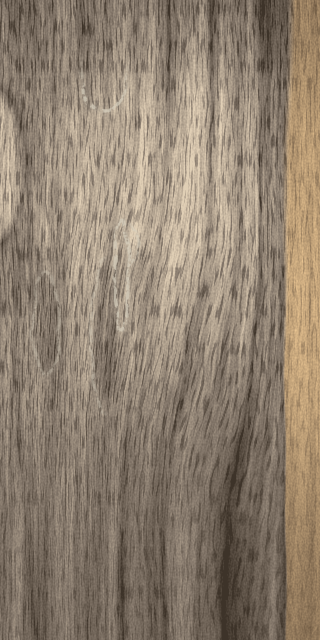
Reproduce this texture procedurally as a Shadertoy shader.

```glsl
vec2 hashGradient(vec2 cell) {
    vec3 h = fract(cell.xyx * vec3(0.1031, 0.1030, 0.0973));
    h += dot(h, h.yzx + 33.33);
    float angle = 6.2832 * fract((h.x + h.y) * h.z);
    return vec2(cos(angle), sin(angle));
}

// Gradient noise, roughly -1 to 1
float noise(vec2 p) {
    vec2 i = floor(p), f = fract(p);
    vec2 s = f * f * f * (f * (f * 6.0 - 15.0) + 10.0);
    float a = dot(hashGradient(i), f);
    float b = dot(hashGradient(i + vec2(1, 0)), f - vec2(1, 0));
    float c = dot(hashGradient(i + vec2(0, 1)), f - vec2(0, 1));
    float d = dot(hashGradient(i + vec2(1, 1)), f - vec2(1, 1));
    return 1.5 * mix(mix(a, b, s.x), mix(c, d, s.x), s.y);
}

// Horizontal grain coordinate: fibres lean left toward the bottom
float grainCoord(vec2 p) {
    float sweep = smoothstep(0.0, 0.45, p.x) * (1.0 - smoothstep(0.55, 1.05, p.x));
    float middle = mix(1.3, 0.6, p.x);
    float bend = 1.0 - smoothstep(middle - 0.65, middle + 0.65, p.y);
    float wobble = 0.010 * noise(vec2(p.x * 3.0, p.y * 2.5)) + 0.003 * noise(p * vec2(8, 7));
    return p.x + 0.15 * sweep * bend + wobble * (1.0 - smoothstep(0.8, 0.95, p.x));
}

// Dark line with one crisp side and a soft shadow on the other
float vein(float u, float centre, float left, float right) {
    float d = u - centre;
    return exp(-abs(d) / (d < 0.0 ? left : right));
}

float ellipseDistance(vec2 q, vec2 radii) {
    float k = length(q / radii);
    return (k - 1.0) * k / max(length(q / (radii * radii)), 0.001);
}

// Soft dark figure in the wood
float darkFigure(vec2 p, vec2 centre, vec2 radii) {
    return 1.0 - smoothstep(-0.04, 0.03, ellipseDistance(p - centre, radii));
}

// Broken pale outline around a figure
float chalkRing(vec2 p, vec2 centre, vec2 radii) {
    p += 0.008 * vec2(noise(p * 13.0), noise(p * 11.0 + 7.0));
    float d = abs(ellipseDistance(p - centre, radii));
    float broken = smoothstep(-0.5, 0.3, noise(p * vec2(80, 45)) + 0.5 * noise(p * 130.0));
    return broken * (1.0 - smoothstep(0.002, 0.009, d)) + 0.25 * exp(-d / 0.01);
}

void mainImage(out vec4 fragColor, in vec2 fragCoord) {
    vec2 p = fragCoord / iResolution.x;
    float u = grainCoord(p);
    float edge = 0.892 + 0.006 * noise(vec2(3.0, p.y * 3.0)) + 0.02 * smoothstep(1.4, 2.0, p.y);
    float softness = mix(0.004, 0.016, smoothstep(0.7, 1.5, p.y));
    float sapwood = smoothstep(edge - softness, edge + softness, p.x);
    float upper = smoothstep(0.2, 1.0, p.y);

    // Broad light pool and corner shading
    vec2 pool = (p - vec2(0.58, 1.4)) / vec2(0.52, 0.6);
    float tone = 0.445 + 0.26 * exp(-dot(pool, pool));
    tone -= 0.08 * smoothstep(1.65, 2.0, p.y) + 0.03 * (1.0 - smoothstep(0.0, 0.4, p.y));

    // Growth bands following the grain
    float bands = 0.08 * noise(vec2(u * 9.0, p.y * 0.8))
                + 0.07 * noise(vec2(u * 26.0 + 5.0, p.y * 0.9))
                + 0.09 * noise(vec2(u * 60.0, p.y * 1.2 + 9.0));
    tone += bands;

    // Long dark veins
    float patchy = 0.85 + 0.5 * noise(vec2(u * 6.0, p.y * 3.0));
    float veins = 0.30 * vein(u, 0.525, 0.015, 0.007) + 0.17 * vein(u, 0.665, 0.018, 0.008)
                + 0.28 * vein(u, 0.815, 0.007, 0.03) + 0.12 * vein(u, 0.755, 0.006, 0.015)
                + 0.16 * vein(p.x, edge - 0.005, 0.012, 0.004)
                + 0.15 * vein(p.x + 0.08 * p.y, 0.11, 0.008, 0.02) * (1.0 - smoothstep(0.8, 1.1, p.y));
    tone -= veins * patchy * (1.0 - 0.7 * sapwood);
    tone -= 0.06 * smoothstep(0.79, 0.83, u) * (1.0 - sapwood);

    // Pale lobe at the left edge and dark figures
    float lobe = ellipseDistance(p - vec2(-0.02, 1.48), vec2(0.1, 0.25));
    tone += 0.13 * (1.0 - smoothstep(-0.03, 0.0, lobe)) - 0.13 * exp(-abs(lobe) / 0.014);
    tone -= 0.10 * darkFigure(p, vec2(0.143, 0.985), vec2(0.045, 0.16));
    tone -= 0.10 * darkFigure(p, vec2(0.34, 0.97), vec2(0.05, 0.22));
    tone -= 0.09 * darkFigure(p, vec2(0.05, 1.15), vec2(0.1, 0.14));
    tone -= 0.07 * darkFigure(p, vec2(0.42, 1.17), vec2(0.04, 0.06));
    tone -= 0.06 * darkFigure(p, vec2(0.25, 1.8), vec2(0.08, 0.16));

    // Sapwood strip on the right
    float strip = 0.50 + 0.15 * smoothstep(0.0, 1.1, p.y) - 0.14 * smoothstep(1.5, 2.0, p.y);
    tone = mix(tone, strip + 0.5 * bands, sapwood * 0.9);

    // Fine fibres, thin open pores and speckle
    float contrast = mix(0.6, 1.1, upper) * (1.0 - 0.45 * sapwood);
    float fibre = noise(vec2(u * 175.0, p.y * 9.0)) + 0.6 * noise(vec2(u * 95.0, p.y * 5.0 + 3.0));
    float pores = smoothstep(0.05, 0.5, noise(vec2(u * 150.0 + 40.0, p.y * 17.0)));
    float speckle = noise(p * vec2(190, 140)) + 0.5 * noise(p * vec2(230, 70) + 11.0);
    tone += contrast * (0.085 * fibre - 0.17 * pores + 0.06) + 0.055 * speckle;

    // Umber to pale beige, slightly warmer in the sapwood
    vec3 color = mix(vec3(0.24, 0.20, 0.16), vec3(0.52, 0.47, 0.42), clamp((tone - 0.17) / 0.33, 0.0, 1.0));
    color = mix(color, vec3(0.88, 0.81, 0.71), clamp((tone - 0.5) / 0.34, 0.0, 1.0));
    color *= mix(vec3(1), vec3(1.07, 0.98, 0.83), sapwood);

    // Chalky mineral outlines
    float chalk = chalkRing(p, vec2(0.325, 1.78), vec2(0.073, 0.13)) * (1.0 - smoothstep(1.68, 1.85, p.y));
    chalk += 0.45 * chalkRing(p, vec2(0.143, 0.985), vec2(0.042, 0.16));
    chalk += chalkRing(p, vec2(0.38, 1.14), vec2(0.022, 0.17));
    chalk += 0.55 * chalkRing(p, vec2(0.335, 0.95), vec2(0.05, 0.24)) * (1.0 - smoothstep(0.31, 0.35, p.x));
    chalk += 0.7 * chalkRing(p, vec2(0.40, 1.24), vec2(0.03, 0.06)) * smoothstep(0.39, 0.42, p.x);
    color = mix(color, vec3(0.84, 0.81, 0.74), 0.75 * min(chalk, 1.0));

    fragColor = vec4(color, 1.0);
}
```
